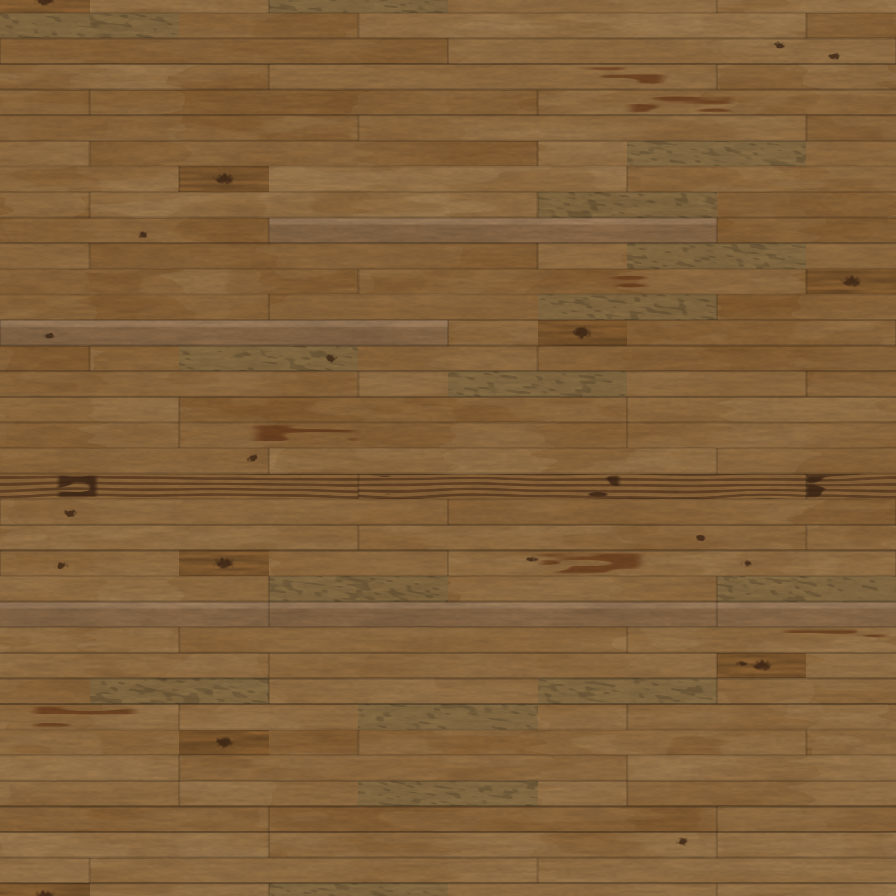
Give the GLSL for this texture, as a Shadertoy shader.

```glsl
// Strip floor of narrow oiled boards: two half-width planks in each row, shifted
// by whole fifths of a plank. Hashes choose tone, patches, knots and cracks;
// stretched value noise draws the grain. The sheet tiles in both directions.

#define ROWS 35.0          // rows up the sheet
#define PLANKS 2.0         // planks across the sheet
#define STEPS 5.0          // pieces along a plank, also the joint shifts
#define STRIPED_ROW 16.0   // the one row of coarse dark grain
#define SEAM 0.025         // half width of a seam, in row heights
#define GRAIN 0.075        // contrast of the fine grain
#define DARK vec3(0.465, 0.315, 0.155)
#define LIGHT vec3(0.580, 0.450, 0.290)
#define GREY vec3(0.490, 0.375, 0.260)
#define OLIVE vec3(0.460, 0.375, 0.235)
#define RUST vec3(0.370, 0.205, 0.090)
#define CHAR vec3(0.220, 0.135, 0.075)

float hash(vec2 p) {
    vec3 q = fract(p.xyx * 0.1031);
    q += dot(q, q.yzx + 33.33);
    return fract((q.x + q.y) * q.z);
}

float noise(vec2 p) {
    vec2 i = floor(p), f = fract(p);
    f = f * f * (3.0 - 2.0 * f);
    return mix(mix(hash(i), hash(i + vec2(1, 0)), f.x),
               mix(hash(i + vec2(0, 1)), hash(i + vec2(1, 1)), f.x), f.y);
}

// One inside a span of half width w around c, fading over its ends
float span(float x, float c, float w) {
    return 1.0 - smoothstep(0.7 * w, w, abs(x - c));
}

// Dark oval at c, with a ragged rim
float knot(vec2 p, vec2 c, float r) {
    float d = length((p - c) * vec2(0.6, 1.0)) + 0.12 * (noise(p * 9.0) - 0.5);
    return 1.0 - smoothstep(0.5 * r, 1.3 * r, d);
}

// Ordinary board: s runs along it, p is in row heights, n is its number
vec3 plainBoard(float s, vec2 p, float n) {
    vec2 q = p + vec2(19.0, 7.0) * n;
    float len = ROWS / PLANKS;
    float kind = hash(vec2(n, 1.0));

    // Tone by plank, by piece and by ragged blotch
    float piece = floor(s * STEPS + 0.5 * (noise(q * vec2(0.5, 4.0)) - 0.5));
    float blotch = smoothstep(0.48, 0.62, noise(q * vec2(0.55, 2.6)));
    float tone = 0.55 + 0.42 * (hash(vec2(n, 2.0)) - 0.5)
               + 0.28 * (hash(vec2(n, 10.0 + piece)) - 0.5)
               + 0.22 * (blotch - 0.45) * hash(vec2(n, 3.0))
               + 0.25 * (noise(q * vec2(0.25, 1.5)) - 0.5);
    vec3 col = mix(DARK, LIGHT, clamp(tone, 0.0, 1.0));

    // Whole grey boards with a pale upper edge
    float grey = step(kind, 0.07);
    col = mix(col, GREY * (0.95 + 0.1 * noise(q * vec2(0.4, 1.0))), 0.85 * grey);
    col += 0.07 * grey * smoothstep(0.68, 0.78, p.y);

    // Olive pieces with short flecks
    float start = floor(hash(vec2(n, 4.0)) * (STEPS - 1.0));
    float at = s * STEPS - start;
    float olive = step(0.07, kind) * step(kind, 0.19) * step(0.0, at) * step(at, 2.0);
    float fleck = smoothstep(0.6, 0.85, noise(q * vec2(3.0, 9.0) + q.yx));
    col = mix(col, OLIVE * (1.05 - 0.2 * fleck), 0.8 * olive);

    // Dark pieces with streaks and a knot
    float brown = step(0.92, kind) * step(0.0, at) * step(at, 1.0);
    float streak = noise(q * vec2(0.6, 8.0));
    col = mix(col, DARK * (0.78 + 0.35 * streak), 0.8 * brown);
    col = mix(col, CHAR, 0.8 * brown * knot(p, vec2((start + 0.5) / STEPS * len, 0.5), 0.2));

    // Rusty cracks
    float crack = step(0.19, kind) * step(kind, 0.31)
                * span(s, 0.2 + 0.6 * hash(vec2(n, 5.0)), 0.13) * span(p.y, 0.5, 0.45);
    col = mix(col, RUST, 0.75 * crack * smoothstep(0.6, 0.78, noise(q * vec2(0.6, 6.0))));

    // Small scattered knots
    for (float k = 0.0; k < 2.0; k++) {
        vec2 c = vec2(hash(vec2(n, 20.0 + k)) * len, 0.25 + 0.5 * hash(vec2(n, 30.0 + k)));
        float present = step(hash(vec2(n, 40.0 + k)), 0.14);
        col = mix(col, CHAR, 0.8 * present * knot(p, c, 0.12));
    }
    return col;
}

// Coarse board: wavy dark lines and clusters of charred dashes
vec3 stripedBoard(float s, vec2 p, float n) {
    vec2 q = p + vec2(19.0, 7.0) * n;
    float wave = p.y * 4.5 + 0.9 * noise(q * vec2(0.35, 1.2));
    float line = smoothstep(0.3, 0.85, 0.5 + 0.5 * cos(6.2832 * wave));
    vec3 col = mix(mix(DARK, LIGHT, 0.4), CHAR * 1.3, 0.65 * line);
    float cluster = max(span(s, 0.035, 0.04), span(s, 0.3 + 0.55 * hash(vec2(n, 6.0)), 0.05));
    float dash = smoothstep(0.45, 0.6, noise(q * vec2(1.1, 5.0)));
    return mix(col, CHAR, 0.85 * cluster * dash * span(p.y, 0.5, 0.48));
}

void mainImage(out vec4 fragColor, in vec2 fragCoord) {
    vec2 uv = fragCoord / iResolution.xy;
    float px = ROWS / iResolution.y;

    // Row, plank and place within the plank
    float v = uv.y * ROWS + 0.5;
    float row = mod(floor(v), ROWS);
    float u = uv.x * PLANKS + floor(hash(vec2(row, 7.0)) * STEPS) / STEPS;
    float n = row * PLANKS + mod(floor(u), PLANKS);
    float s = fract(u);
    vec2 p = vec2(s * ROWS / PLANKS, fract(v));

    vec3 col = row == STRIPED_ROW ? stripedBoard(s, p, n) : plainBoard(s, p, n);

    // Fine grain along the board
    vec2 q = p + vec2(19.0, 7.0) * n;
    float grain = 0.6 * noise(q * vec2(1.2, 9.0)) + 0.4 * noise(q * vec2(5.0, 17.0)) - 0.5;
    col *= 1.0 + 2.0 * GRAIN * grain;

    // Seams between rows vary in depth; end joints are fainter
    float edge = hash(vec2(mod(floor(v + 0.5), ROWS), 8.0));
    float across = min(p.y, 1.0 - p.y), along = min(s, 1.0 - s) * ROWS / PLANKS;
    col *= 1.0 - (0.08 + 0.22 * edge) * (1.0 - smoothstep(SEAM, SEAM + px, across));
    col *= 1.0 - 0.14 * (1.0 - smoothstep(SEAM, SEAM + px, along));
    fragColor = vec4(col, 1.0);
}
```
